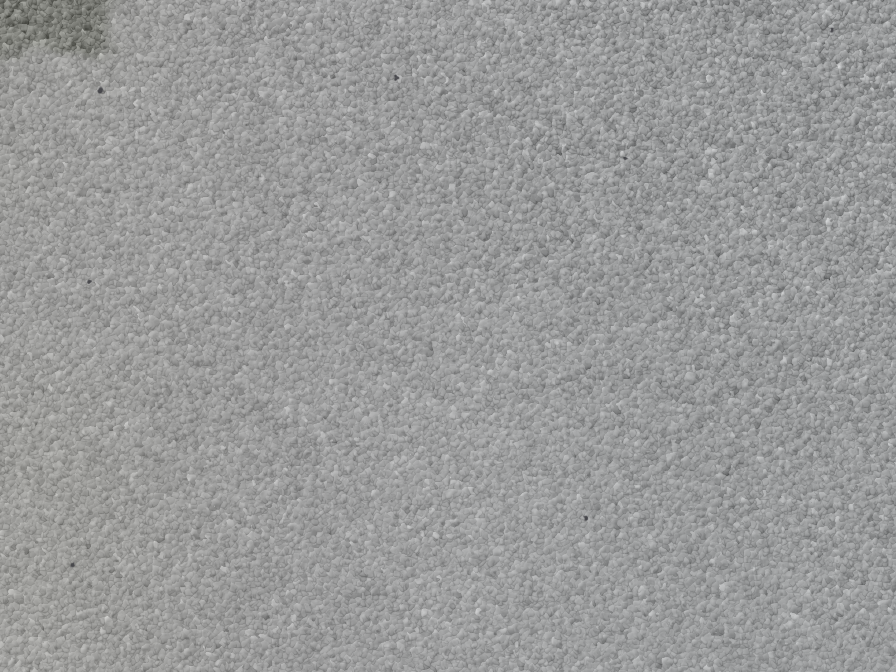
Give the GLSL for this texture, as a Shadertoy shader.

```glsl
// Sunlit grey asphalt: fine rough grit, soft stains, a damp corner and sparse dark pits.

// Integer hash giving three values in 0..1 per lattice cell
vec3 hash3(vec2 cell, uint seed) {
    uvec3 v = uvec3(uvec2(ivec2(cell)), seed) * 1664525u + 1013904223u;
    v.x += v.y * v.z; v.y += v.z * v.x; v.z += v.x * v.y;
    v ^= v >> 16u;
    v.x += v.y * v.z; v.y += v.z * v.x; v.z += v.x * v.y;
    return vec3(v >> 8u) / 16777216.0;
}

float valueNoise(vec2 p, uint seed) {
    vec2 i = floor(p), f = fract(p);
    f = f * f * (3.0 - 2.0 * f);
    float low = mix(hash3(i, seed).x, hash3(i + vec2(1, 0), seed).x, f.x);
    float high = mix(hash3(i + vec2(0, 1), seed).x, hash3(i + vec2(1, 1), seed).x, f.x);
    return mix(low, high, f.y);
}

float fbm(vec2 p, uint seed) {
    float sum = 0.0, amp = 0.5;
    for (int i = 0; i < 4; i++) {
        sum += amp * valueNoise(p, seed + uint(i));
        p = mat2(1.6, 1.2, -1.2, 1.6) * p;
        amp *= 0.5;
    }
    return sum / 0.9375;
}

// Brightness offset of ragged stones: own tone, lit side, broken crevices
float grit(vec2 p, uint seed) {
    vec2 light = normalize(vec2(-0.6, 0.8));

    // Bumpy binder between and over the stones, lit from the side
    vec2 turned = mat2(0.8, 0.6, -0.6, 0.8) * p * 1.15;
    vec2 toLight = mat2(0.8, 0.6, -0.6, 0.8) * light * 0.35;
    float bump = valueNoise(turned - toLight, seed + 11u) - valueNoise(turned + toLight, seed + 11u);

    // Bend the cells so that no straight joints remain
    vec2 bend = vec2(valueNoise(p * 1.3, seed + 12u), valueNoise(p * 1.3, seed + 13u));
    p += 0.9 * (bend - 0.5);

    vec2 base = floor(p), toStone = vec2(0);
    float nearest = 9.0, second = 9.0;
    vec3 stone = vec3(0);
    for (int y = -1; y <= 1; y++)
    for (int x = -1; x <= 1; x++) {
        vec2 cell = base + vec2(x, y);
        vec3 rnd = hash3(cell, seed);
        vec2 offset = cell + rnd.xy - p;
        float d = length(offset);
        if (d < nearest) {
            second = nearest;
            nearest = d;
            toStone = offset;
            stone = rnd;
        } else second = min(second, d);
    }
    float open = smoothstep(0.25, 0.75, bend.y);
    float crevice = open * (1.0 - smoothstep(0.0, 0.45, second - nearest));
    float tone = 0.065 * (stone.z - 0.5);
    tone += 0.045 * smoothstep(0.95, 0.98, stone.z) - 0.05 * smoothstep(0.03, 0.01, stone.z);
    return tone + 0.09 * dot(-toStone, light) + 0.085 * bump - 0.1 * (crevice - 0.24);
}

// Rare dark pits scattered over a coarse grid
float pits(vec2 uv) {
    vec2 p = uv * 11.0, cell = floor(p);
    vec3 rnd = hash3(cell, 71u);
    vec2 offset = p - cell - 0.2 - 0.6 * rnd.xy;
    offset += 0.04 * (vec2(valueNoise(uv * 250.0, 5u), valueNoise(uv * 250.0, 6u)) - 0.5);
    float radius = mix(0.03, 0.05, fract(rnd.z * 37.0));
    return step(rnd.z, 0.07) * smoothstep(radius + 0.015, radius - 0.015, length(offset));
}

vec3 asphalt(vec2 uv, float aspect) {
    vec2 across = vec2(uv.x / aspect, uv.y);

    // Rougher and more open towards the upper right
    float rough = smoothstep(0.8, 1.8, across.x + across.y + 0.3 * (fbm(uv * 4.0, 20u) - 0.5));
    float relief = grit(uv * 140.0, 1u) * mix(0.95, 1.2, rough);
    relief += 0.35 * rough * grit(uv * 95.0, 2u);
    relief += 0.03 * (fbm(uv * 50.0, 9u) - 0.5);

    // Broad uneven wear
    float tone = 0.61 + 0.035 * (fbm(uv * 3.0, 30u) - 0.5) - 0.014 * rough;
    vec3 color = vec3(tone + relief);

    // Faint warm dust on the left, cool tint to the right
    float warm = smoothstep(0.4, 0.0, across.x) * fbm(uv * 3.5, 40u);
    color += warm * vec3(0.003, 0.002, -0.014);
    color += vec3(-0.005, 0.001, 0.004) * smoothstep(0.1, 0.9, across.x);

    // Damp corner with a ragged edge
    vec2 edge = uv - vec2(0.165, 0.922) + 0.04 * (vec2(fbm(uv * 22.0, 50u), fbm(uv * 22.0, 55u)) - 0.5);
    float damp = smoothstep(0.025, -0.025, edge.x) * smoothstep(-0.012, 0.014, edge.y);
    color = mix(color, vec3(0.46, 0.465, 0.44) + 1.4 * relief, 0.9 * damp);

    return mix(color, vec3(0.23, 0.23, 0.25), 0.85 * pits(uv));
}

void mainImage(out vec4 fragColor, in vec2 fragCoord) {
    // Four samples per pixel smooth the stone edges
    vec3 sum = vec3(0);
    for (int i = 0; i < 4; i++) {
        vec2 shift = vec2(i & 1, i >> 1) * 0.5 - 0.25;
        sum += asphalt((fragCoord + shift) / iResolution.y, iResolution.x / iResolution.y);
    }
    fragColor = vec4(clamp(sum / 4.0, 0.0, 1.0), 1.0);
}
```
